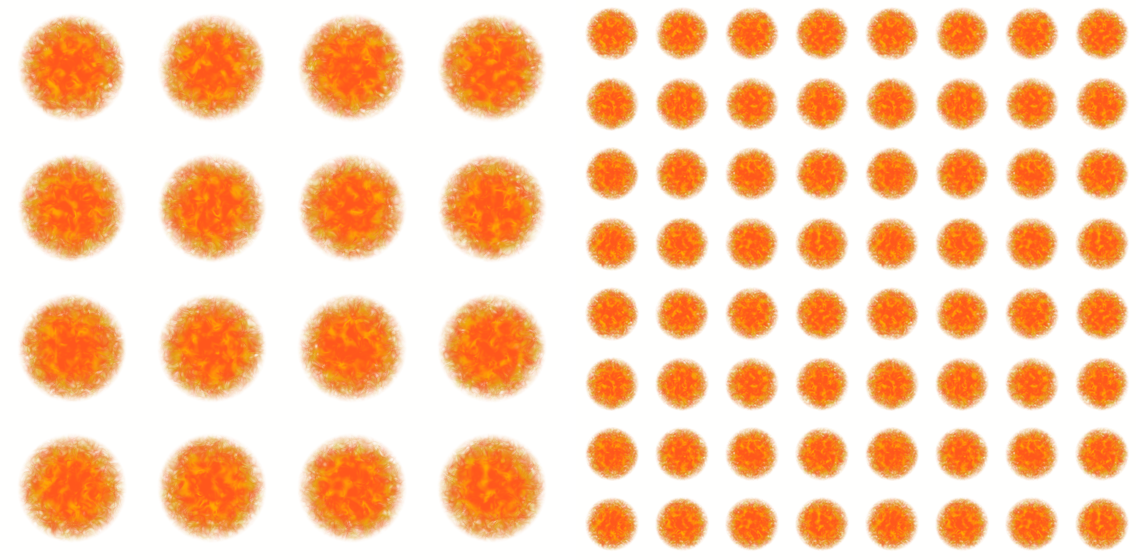
Left, the tile; right, the same tile 2 across and 2 down.
A Shadertoy shader for this pattern:

```glsl
const float REPEATS = 4.0;             // balls across and down
const vec2  CENTER = vec2(0.515);      // ball centre within its cell
const float RADIUS = 0.398;            // ball radius in cells
const float CLUMPING = 0.13;           // unevenness of the fading rim
const float DENSITY = 7.0;             // optical depth at the centre
const int   LAYERS = 6;
const float FIBER_FREQ = 64.0;         // whole numbers per canvas, so they wrap
const float TONE_FREQ = 52.0;
const float WARP_FREQ = 40.0;
const float CLUMP_FREQ = 24.0;
const float WARP = 0.007;
const vec3 PAPER = vec3(1.0, 1.0, 0.998);
const vec3 EMBER = vec3(1.0, 0.34, 0.11);
const vec3 GOLD = vec3(1.0, 0.68, 0.0);
const vec3 RUST = vec3(0.92, 0.36, 0.14);
const vec3 OLIVE = vec3(0.81, 0.64, 0.03);

// Unit gradient at a lattice point
vec2 gradient(vec2 cell, float seed) {
    uint h = uint(cell.x) * 1597u + uint(cell.y) * 51749u + uint(seed) * 91193u;
    h = (h ^ (h >> 15)) * 739391u;
    h = (h ^ (h >> 13)) * 277803u;
    h ^= h >> 16;
    float angle = 6.28319 * float(h & 65535u) / 65536.0;
    return vec2(cos(angle), sin(angle));
}

// Gradient noise that wraps after a whole number of lattice cells
float noise(vec2 p, float period, float seed) {
    vec2 i = floor(p), f = p - i;
    vec2 a = mod(i, period), b = mod(i + 1.0, period);
    vec2 u = f * f * f * (f * (f * 6.0 - 15.0) + 10.0);
    float n00 = dot(gradient(a, seed), f);
    float n10 = dot(gradient(vec2(b.x, a.y), seed), f - vec2(1.0, 0.0));
    float n01 = dot(gradient(vec2(a.x, b.y), seed), f - vec2(0.0, 1.0));
    float n11 = dot(gradient(b, seed), f - 1.0);
    return mix(mix(n00, n10, u.x), mix(n01, n11, u.x), u.y);
}

float tiledNoise(vec2 uv, float freq, float seed) {
    return noise(uv * freq + seed * vec2(0.37, 0.61), freq, seed);
}

// Thin bright threads along the zero lines of two octaves
float fibers(vec2 uv, float seed) {
    float n = tiledNoise(uv, FIBER_FREQ, seed)
            + 0.5 * tiledNoise(uv, FIBER_FREQ * 2.0, seed + 1.0);
    float ridge = max(1.0 - 1.8 * abs(n), 0.0);
    return ridge * ridge / 0.45;
}

void mainImage(out vec4 fragColor, in vec2 fragCoord) {
    vec2 uv = fragCoord / iResolution.xy;
    float r = length(fract(uv * REPEATS) - CENTER) / RADIUS;
    vec3 color = PAPER;

    if (r < 1.0) {
        // Ragged falloff, still zero at the outer radius
        float clump = tiledNoise(uv, CLUMP_FREQ, 1.0);
        float ragged = r + CLUMPING * clump * smoothstep(1.0, 0.75, r);
        float body = max(1.0 - ragged * ragged, 0.0);
        float depth = DENSITY * body * body / float(LAYERS);

        // Curl the threads
        vec2 curl = vec2(tiledNoise(uv, WARP_FREQ, 2.0), tiledNoise(uv, WARP_FREQ, 3.0));
        vec2 q = uv + WARP * curl;

        float rim = smoothstep(0.4, 0.9, ragged);
        float goldBias = mix(-0.2, 0.04, smoothstep(0.1, 0.7, r));

        // Composite the layers from front to back
        float through = 1.0;
        vec3 glow = vec3(0.0);
        for (int i = 0; i < LAYERS; i++) {
            float seed = 10.0 + 5.0 * float(i);
            float alpha = 1.0 - exp(-depth * fibers(q, seed));
            float tone = smoothstep(-0.25, 0.4, tiledNoise(q, TONE_FREQ, seed + 2.0) + goldBias);
            vec3 ink = mix(mix(EMBER, GOLD, tone), mix(RUST, OLIVE, tone), rim);
            glow += through * alpha * ink;
            through *= 1.0 - alpha;
        }
        // The dense core keeps its ember colour behind the threads
        vec3 behind = mix(PAPER, EMBER, smoothstep(0.7, 0.3, ragged));
        color = glow + through * behind;
    }
    fragColor = vec4(color, 1.0);
}
```
